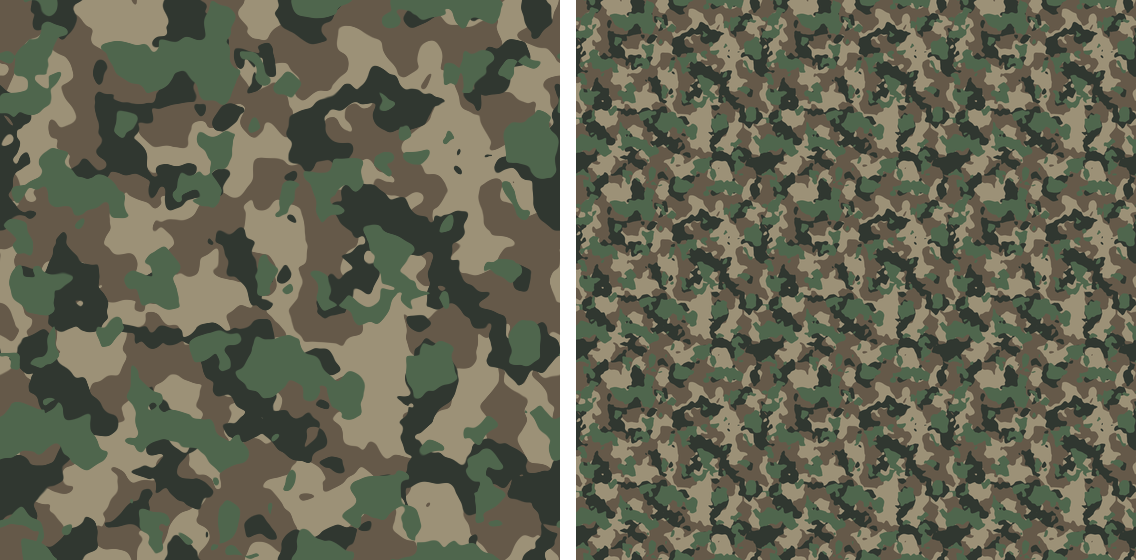
Left, the tile; right, the same tile 3 across and 3 down.
This pattern is drawn by a three.js fragment shader. Its source:

```glsl
// Woodland camouflage: brown, dark and green blobs laid over a tan ground.
// Each layer is wrapping fractal gradient noise cut at a level; the noise also
// returns its slope, which turns height into distance for evenly crisp edges.

varying vec2 vUv;

const vec3 TAN   = vec3(0.612, 0.569, 0.467);
const vec3 BROWN = vec3(0.398, 0.350, 0.288);
const vec3 DARK  = vec3(0.188, 0.216, 0.188);
const vec3 GREEN = vec3(0.310, 0.400, 0.302);

const float EDGE = 0.0012; // half width of a smoothed edge

// Wraps whole cell numbers, safe against rounding in the division
vec2 wrapCell(vec2 cell, float period) {
  return cell - period * floor((cell + 0.5) / period);
}

float hash(vec2 p, float seed) {
  vec3 q = fract(vec3(p.xyx + seed * 1.37) * vec3(0.1031, 0.1030, 0.0973));
  q += dot(q, q.yzx + 33.33);
  return fract((q.x + q.y) * q.z);
}

// Unit gradient at a lattice corner
vec2 cornerGradient(vec2 cell, float period, float seed) {
  float angle = 6.28319 * hash(wrapCell(cell, period), seed);
  return vec2(cos(angle), sin(angle));
}

// Periodic gradient noise: x is the value, yz its derivative
vec3 gradientNoise(vec2 p, float period, float seed) {
  vec2 i = floor(p);
  vec2 f = p - i;
  vec2 u = f * f * f * (f * (f * 6.0 - 15.0) + 10.0);
  vec2 du = 30.0 * f * f * (f * (f - 2.0) + 1.0);

  vec2 ga = cornerGradient(i, period, seed);
  vec2 gb = cornerGradient(i + vec2(1.0, 0.0), period, seed);
  vec2 gc = cornerGradient(i + vec2(0.0, 1.0), period, seed);
  vec2 gd = cornerGradient(i + vec2(1.0, 1.0), period, seed);

  float a = dot(ga, f);
  float b = dot(gb, f - vec2(1.0, 0.0));
  float c = dot(gc, f - vec2(0.0, 1.0));
  float d = dot(gd, f - vec2(1.0, 1.0));
  float k = a - b - c + d;

  float value = a + u.x * (b - a) + u.y * (c - a) + u.x * u.y * k;
  vec2 slope = ga + u.x * (gb - ga) + u.y * (gc - ga)
             + u.x * u.y * (ga - gb - gc + gd)
             + du * (u.yx * k + vec2(b, c) - a);
  return vec3(value, slope);
}

// Three octaves; the slope is per canvas unit
vec3 blobField(vec2 uv, float repeats, float seed) {
  vec3 sum = vec3(0.0);
  float amplitude = 1.0;
  for (int octave = 0; octave < 3; octave++) {
    vec2 shift = vec2(0.37, 0.61) * (seed + float(octave));
    vec3 n = gradientNoise(uv * repeats + shift, repeats, seed);
    sum += amplitude * vec3(n.x, n.yz * repeats);
    amplitude *= 0.46;
    repeats *= 2.0;
    seed += 7.0;
  }
  return sum;
}

// Small periodic displacement that bends the outlines
vec2 bend(vec2 uv, float repeats, float amount, float seed) {
  vec2 p = uv * repeats;
  return uv + amount * vec2(gradientNoise(p, repeats, seed).x,
                            gradientNoise(p + 0.5, repeats, seed + 5.0).x);
}

// Coverage of the region where the field rises above the level
float blobMask(vec2 uv, float repeats, float level, float seed) {
  vec2 p = bend(uv, 21.0, 0.016, seed + 40.0);
  vec3 field = blobField(p, repeats, seed);
  float distanceToEdge = (field.x - level) / max(length(field.yz), 0.4);
  return smoothstep(-EDGE, EDGE, distanceToEdge);
}

void main() {
  vec3 color = TAN;
  color = mix(color, BROWN, blobMask(vUv, 8.0, -0.025, 3.0));
  color = mix(color, DARK,  blobMask(vUv, 9.0, 0.135, 61.0));
  color = mix(color, GREEN, blobMask(vUv, 9.0, 0.172, 127.0));
  gl_FragColor = vec4(color, 1.0);
}
```
